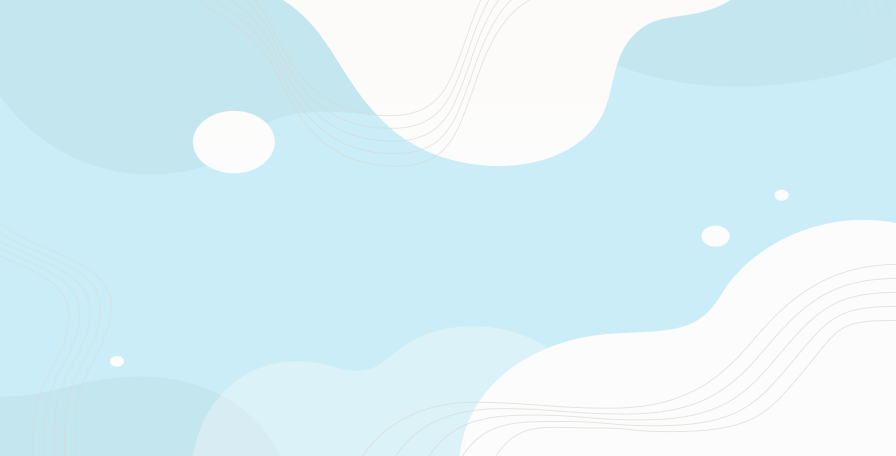
Reproduce this background procedurally as a Shadertoy shader.

```glsl
#define CANVAS_HEIGHT 390.0
#define CURVE_STEPS 18
#define LINE_COUNT 5
#define LINE_WIDTH 0.8
#define SKY vec3(0.793, 0.929, 0.969)
#define SHADE vec3(0.767, 0.900, 0.935)
#define PAPER vec3(0.988, 0.988, 0.988)
#define WARM_PAPER vec3(0.993, 0.984, 0.977)
#define LINE_COLOR vec3(0.850, 0.845, 0.825)
#define CLOUD_ALPHA 0.35

// Path state: sample point, pen, squared edge distance, side (-1 is inside)
vec2 point, pen, shift;
float edge, side, pixel;

void moveTo(vec2 start) {
    pen = start;
    shift = vec2(0.0);
    edge = 1e9;
    side = 1.0;
}

void lineTo(vec2 end) {
    vec2 e = end - pen, w = point - pen;
    vec2 r = w - e * clamp(dot(w, e) / dot(e, e), 0.0, 1.0);
    edge = min(edge, dot(r, r));
    if ((pen.y <= point.y) != (end.y <= point.y) && w.x < w.y * e.x / e.y) side = -side;
    pen = end;
}

void curveTo(vec2 c1, vec2 c2, vec2 end) {
    vec2 start = pen;
    for (int i = 1; i <= CURVE_STEPS; i++) {
        float t = float(i) / float(CURVE_STEPS), s = 1.0 - t;
        lineTo(s * s * s * start + 3.0 * s * t * (s * c1 + t * c2) + t * t * t * end);
    }
}

// Curve whose end, and the handle next to it, move by their own shift
void shiftedCurve(vec2 c1, vec2 c2, vec2 end, vec2 endShift) {
    curveTo(c1 + shift, c2 + endShift, end + endShift);
    shift = endShift;
}

void shiftedStart(vec2 start, vec2 startShift) {
    moveTo(start + startShift);
    shift = startShift;
}

float fill() { return clamp(0.5 - side * sqrt(edge) / pixel, 0.0, 1.0); }

float stroke() { return clamp(0.5 + (0.5 * LINE_WIDTH - sqrt(edge)) / pixel, 0.0, 1.0); }

float ellipse(vec2 center, vec2 radii) {
    vec2 q = (point - center) / radii;
    float d = (dot(q, q) - 1.0) / max(2.0 * length(q / radii), 1e-4);
    return clamp(0.5 - d / pixel, 0.0, 1.0);
}

void mainImage(out vec4 fragColor, in vec2 fragCoord) {
    // Canvas units, measured downward from the top edge
    pixel = CANVAS_HEIGHT / iResolution.y;
    point = vec2(fragCoord.x, iResolution.y - fragCoord.y) * pixel;
    vec3 color = SKY;
    vec3 topPaper = mix(WARM_PAPER, PAPER, smoothstep(40.0, 140.0, point.y));

    // Shaded wave, top left
    moveTo(vec2(-20, 50));
    lineTo(vec2(0, 82));
    curveTo(vec2(28, 122), vec2(75, 149), vec2(127, 149));
    curveTo(vec2(195, 149), vec2(195, 122), vec2(228, 106));
    curveTo(vec2(250, 93), vec2(285, 94), vec2(325, 99));
    lineTo(vec2(350, -20));
    lineTo(vec2(-20, -20));
    lineTo(vec2(-20, 50));
    color = mix(color, SHADE, fill());

    // Shaded bowl, top right
    moveTo(vec2(440, -10));
    curveTo(vec2(480, 45), vec2(550, 74), vec2(630, 74));
    curveTo(vec2(685, 74), vec2(735, 62), vec2(768, 48));
    lineTo(vec2(800, 30));
    lineTo(vec2(800, -10));
    lineTo(vec2(440, -10));
    color = mix(color, SHADE, fill());

    // Shaded hill, bottom left
    moveTo(vec2(-20, 339));
    lineTo(vec2(0, 339));
    curveTo(vec2(38, 341), vec2(70, 322), vec2(120, 322));
    curveTo(vec2(180, 322), vec2(222, 352), vec2(240, 390));
    lineTo(vec2(245, 410));
    lineTo(vec2(-20, 410));
    lineTo(vec2(-20, 339));
    color = mix(color, SHADE, fill());

    // Translucent cloud
    moveTo(vec2(165, 390));
    curveTo(vec2(173, 340), vec2(210, 309), vec2(253, 309));
    curveTo(vec2(280, 309), vec2(287, 317), vec2(305, 317));
    curveTo(vec2(322, 317), vec2(328, 309), vec2(340, 300));
    curveTo(vec2(358, 285), vec2(382, 279), vec2(405, 279));
    curveTo(vec2(432, 279), vec2(455, 288), vec2(472, 300));
    lineTo(vec2(480, 410));
    lineTo(vec2(162, 410));
    lineTo(vec2(165, 390));
    color = mix(color, PAPER, CLOUD_ALPHA * fill());

    // White drip from the top
    moveTo(vec2(242, 0));
    curveTo(vec2(282, 25), vec2(290, 66), vec2(325, 101));
    curveTo(vec2(350, 128), vec2(388, 142), vec2(427, 142));
    curveTo(vec2(468, 142), vec2(508, 124), vec2(519, 89));
    curveTo(vec2(526, 67), vec2(526, 44), vec2(545, 27));
    curveTo(vec2(566, 8), vec2(592, 20), vec2(625, 0));
    lineTo(vec2(645, -15));
    lineTo(vec2(218, -15));
    lineTo(vec2(242, 0));
    color = mix(color, topPaper, fill());

    // White hill, bottom right
    moveTo(vec2(393, 390));
    curveTo(vec2(400, 325), vec2(462, 287), vec2(530, 285));
    curveTo(vec2(575, 283), vec2(597, 283), vec2(615, 255));
    curveTo(vec2(637, 215), vec2(688, 188), vec2(737, 188));
    curveTo(vec2(748, 188), vec2(758, 189), vec2(768, 191));
    lineTo(vec2(800, 200));
    lineTo(vec2(800, 410));
    lineTo(vec2(391, 410));
    lineTo(vec2(393, 390));
    color = mix(color, PAPER, fill());

    // Floating drops
    color = mix(color, topPaper, ellipse(vec2(200, 121.5), vec2(35, 26.7)));
    float drops = max(ellipse(vec2(612, 202), vec2(12, 9)), ellipse(vec2(668.5, 167), vec2(6, 4.7)));
    color = mix(color, PAPER, max(drops, ellipse(vec2(100, 309), vec2(6, 4.5))));

    // Fine contour lines in four families
    for (int i = 0; i < LINE_COUNT; i++) {
        float k = float(i);
        vec2 s = k * vec2(1.5, 10.8);
        shiftedStart(vec2(150, -50), s);
        shiftedCurve(vec2(185, -30), vec2(218, -10), vec2(232, 22), s);
        shiftedCurve(vec2(250, 62), vec2(275, 99), vec2(333, 99), s);
        shiftedCurve(vec2(378, 99), vec2(385, 70), vec2(398, 35), s);
        shiftedCurve(vec2(408, 5), vec2(420, -30), vec2(450, -45), s);
        color = mix(color, LINE_COLOR, 0.65 * stroke());

        s = k * vec2(9, -2);
        shiftedStart(vec2(-40, 195), s);
        shiftedCurve(vec2(-10, 225), vec2(59, 228), vec2(59, 270), s);
        shiftedCurve(vec2(59, 305), vec2(29, 325), vec2(29, 365), s);
        shiftedCurve(vec2(28, 375), vec2(28, 390), vec2(29, 405), s);
        color = mix(color, LINE_COLOR, 0.45 * stroke());

        shiftedStart(vec2(310, 390), k * vec2(28.5, 0));
        shiftedCurve(vec2(330, 360), vec2(365, 344), vec2(405, 344), k * vec2(25, 5.5));
        shiftedCurve(vec2(450, 344), vec2(480, 350), vec2(530, 349), k * vec2(14, 5));
        shiftedCurve(vec2(590, 347), vec2(618, 322), vec2(645, 290), k * vec2(10, 7.5));
        shiftedCurve(vec2(680, 248), vec2(715, 226), vec2(770, 226), k * vec2(0, 12));
        color = mix(color, LINE_COLOR, 0.7 * stroke());

        shiftedStart(vec2(720, -10), k * vec2(8, -3));
        shiftedCurve(vec2(724, 25), vec2(742, 50), vec2(775, 70), k * vec2(8, -3));
        color = mix(color, LINE_COLOR, 0.25 * stroke());
    }
    fragColor = vec4(color, 1.0);
}
```
